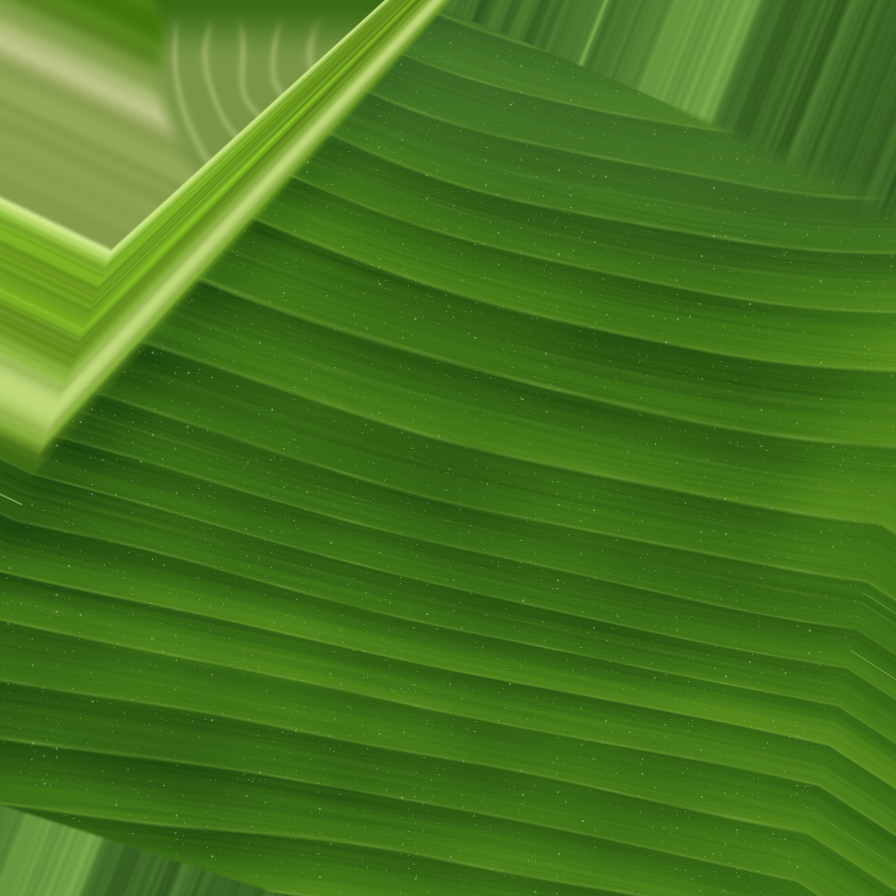
This texture is drawn by a Shadertoy shader. Its source:

```glsl
// A broad green leaf: a pale diagonal midrib, curved parallel side veins and dust specks.
// Vein curves come from a closed-form coordinate cut into uneven sawtooth strips;
// creases project points onto a seam, which draws colours out into straight streaks.

#define VEIN_PITCH 0.072
#define VEIN_BUNCHING 1.15
#define FIBRE_FREQ 230.0
#define SPECK_GRID 75.0
#define SPECK_DENSITY 0.3
#define LEAF_DARK vec3(0.10, 0.26, 0.045)
#define LEAF_MID vec3(0.22, 0.425, 0.08)
#define LEAF_LIGHT vec3(0.35, 0.57, 0.11)
#define HAZE vec3(0.28, 0.47, 0.20)
#define RIB_GREEN vec3(0.40, 0.58, 0.11)
#define RIB_PALE vec3(0.78, 0.88, 0.51)
#define STREAK_PALE vec3(0.46, 0.66, 0.28)

vec2 hash2(vec2 p) {
    vec3 q = fract(p.xyx * vec3(0.1031, 0.1030, 0.0973));
    q += dot(q, q.yzx + 33.33);
    return fract((q.xx + q.yz) * q.zy);
}

float gradientNoise(vec2 p) {
    vec2 i = floor(p), f = fract(p);
    vec2 u = f * f * f * (f * (f * 6.0 - 15.0) + 10.0);
    vec4 n;
    for (int k = 0; k < 4; k++) {
        vec2 c = vec2(k & 1, k >> 1);
        n[k] = dot(hash2(i + c + 57.0) * 2.0 - 1.0, f - c);
    }
    return mix(mix(n.x, n.y, u.x), mix(n.z, n.w, u.x), u.y);
}

float bump(float x, float width) { return exp(-x * x / (width * width)); }
float cross2(vec2 a, vec2 b) { return a.x * b.y - a.y * b.x; }

// Slides points beyond a seam back onto it along the streak direction.
vec2 foldToSeam(vec2 p, vec2 origin, vec2 seam, vec2 streak) {
    float k = cross2(p - origin, seam) / cross2(streak, seam);
    return p - max(k, 0.0) * streak;
}

float specks(vec2 p) {
    float sum = 0.0;
    for (int layer = 0; layer < 3; layer++) {
        vec2 g = p * SPECK_GRID * (1.0 + 0.6 * float(layer)) + 17.0 * float(layer);
        vec2 cell = floor(g), h = hash2(cell), v = hash2(cell + 91.0);
        float d = length(fract(g) - 0.2 - 0.6 * h);
        float size = mix(0.07, 0.15, v.y);
        sum += step(v.x, SPECK_DENSITY) * (1.0 - smoothstep(size * 0.3, size, d)) * h.x * h.x;
    }
    return sum;
}

vec3 leafBlade(vec2 p, float rib) {
    float x = p.x;
    // Vein coordinate: constant along each curved vein
    float a = (p.y - 0.585 * x + 0.27 * x * x) / (1.0 - 0.56 * x + 0.4 * x * x);
    float k = (a + 0.18) / VEIN_PITCH;
    k -= VEIN_BUNCHING * bump(k - 8.0, 3.0);
    k += 0.22 * gradientNoise(vec2(k * 0.6, x * 3.0));
    float f = fract(k);
    vec2 vary = hash2(vec2(floor(k) + 40.0, 7.0));

    // Each strip rises from shadow to its bright lower vein
    float ramp = smoothstep(-0.1, 0.9, f) * (1.0 - smoothstep(0.93, 1.0, f));
    float tone = 0.22 + mix(0.22, 0.48, vary.x) * ramp;
    tone += 0.14 * smoothstep(0.1, 0.9, x) + 0.12 * smoothstep(0.6, 1.0, p.y) * x;
    tone += 0.25 * gradientNoise(vec2(a * 8.0, x * 2.0)) + 0.15 * gradientNoise(p * 7.0);
    tone += 0.13 * gradientNoise(vec2(a * FIBRE_FREQ, x * 4.0));
    tone += 0.12 * gradientNoise(vec2(a * FIBRE_FREQ * 0.35, x * 2.0 + 9.0));
    tone -= 0.16 * bump(rib - 1.1, 0.35);
    tone += 0.2 * smoothstep(-0.04, 0.06, x - 1.08 + 0.35 * p.y) * bump(p.y - 0.52, 0.16);
    vec3 col = mix(LEAF_DARK, LEAF_MID, clamp(tone * 2.0, 0.0, 1.0));
    col = mix(col, LEAF_LIGHT, clamp(tone * 2.0 - 1.0, 0.0, 1.2));
    col = mix(col, HAZE, 0.55 * (1.0 - smoothstep(-0.2, 0.1, a)));

    // Main and faint secondary veins, then dust
    float wear = 0.6 + 0.9 * gradientNoise(vec2(k, x * 14.0));
    float vein = 0.38 * bump(f - 0.945, 0.032) * wear;
    vein += 0.16 * vary.y * bump(f - 0.35 - 0.25 * vary.x, 0.025) * wear;
    col = mix(col, vec3(0.53, 0.71, 0.31), clamp(vein, 0.0, 1.0));
    return mix(col, vec3(0.60, 0.75, 0.48), min(0.7 * specks(p), 0.6));
}

// Straight streaks beyond the blade's edges
vec3 streakField(float s) {
    float t = 0.38 + 0.5 * smoothstep(0.64, 0.83, s) - 0.6 * smoothstep(0.84, 0.87, s);
    t += 0.35 * gradientNoise(vec2(s * 45.0, 2.5)) + 0.25 * gradientNoise(vec2(s * 160.0, 5.5));
    t += 0.6 * bump(s - 0.677, 0.003);
    return mix(LEAF_DARK + 0.04, STREAK_PALE, clamp(t, 0.0, 1.3));
}

// Pale blurred sheath behind the midrib, with curved ridges
vec3 sheath(vec2 p) {
    float s = p.y - 0.47 * p.x;
    vec3 col = mix(vec3(0.29, 0.49, 0.07), vec3(0.54, 0.63, 0.31), smoothstep(-0.04, 0.03, s));
    col = mix(col, vec3(0.74, 0.76, 0.54), 0.8 * bump(s - 0.045, 0.018));
    col += 0.10 * gradientNoise(vec2(s * 50.0, 3.5));
    float d = length(p - vec2(0.40, 0.05)) + 0.02 * gradientNoise(p * 14.0);
    vec3 web = mix(vec3(0.22, 0.42, 0.07), vec3(0.47, 0.59, 0.27), smoothstep(0.0, 0.07, p.y));
    float ridge = bump(fract(d / 0.038) - 0.5, 0.12);
    web = mix(web, vec3(0.70, 0.75, 0.48), 0.5 * ridge * smoothstep(0.01, 0.06, p.y));
    return mix(col, web, 1.0 - smoothstep(0.215, 0.24, d));
}

void mainImage(out vec4 fragColor, in vec2 fragCoord) {
    vec2 p = fragCoord / iResolution.xy;
    p.y = 1.0 - p.y; // measured down from the top
    vec2 q = foldToSeam(p, vec2(0.124, 0.28), vec2(-0.085, 0.241), vec2(-0.90, -0.43));
    q = foldToSeam(q, vec2(0.97, 0.64), vec2(-0.085, 0.36), vec2(0.80, 0.52));

    // Rib coordinate: 0 at its upper edge, 1 where the blade begins
    float ribStart = 0.430 - 1.093 * q.y, ribEnd = 0.505 - 0.887 * q.y;
    float rib = (q.x - ribStart) / (ribEnd - ribStart);
    vec3 col = leafBlade(q, rib);

    // Streaks past the top and bottom edges of the blade
    float e = p.x - 0.5, s = p.x + 0.4 * p.y;
    float soft = 0.002 + 0.03 * smoothstep(0.72, 1.0, p.x);
    float top = 0.013 + 0.39 * e + 0.12 * e * e;
    col = mix(col, streakField(s), smoothstep(-soft, soft, top - p.y));
    col = mix(col, streakField(s + 0.36), smoothstep(-0.003, 0.003, p.y - 0.898 - 0.32 * p.x));

    // Midrib with its pale ridge and bright upper rim
    vec3 ribCol = RIB_GREEN * (1.0 + 0.45 * gradientNoise(vec2(rib * 13.0, q.y * 2.0)));
    ribCol += 0.10 * gradientNoise(vec2(rib * 42.0, q.y * 3.0));
    ribCol = mix(ribCol, RIB_PALE, 0.9 * bump(rib - 0.77, 0.12));
    ribCol = mix(ribCol, RIB_PALE + 0.04, bump(rib, 0.07));
    col = mix(ribCol, col, smoothstep(0.88, 1.04, rib));
    col = mix(sheath(p), col, smoothstep(-0.025, 0.015, rib));
    fragColor = vec4(clamp(col, 0.0, 1.0), 1.0);
}
```
